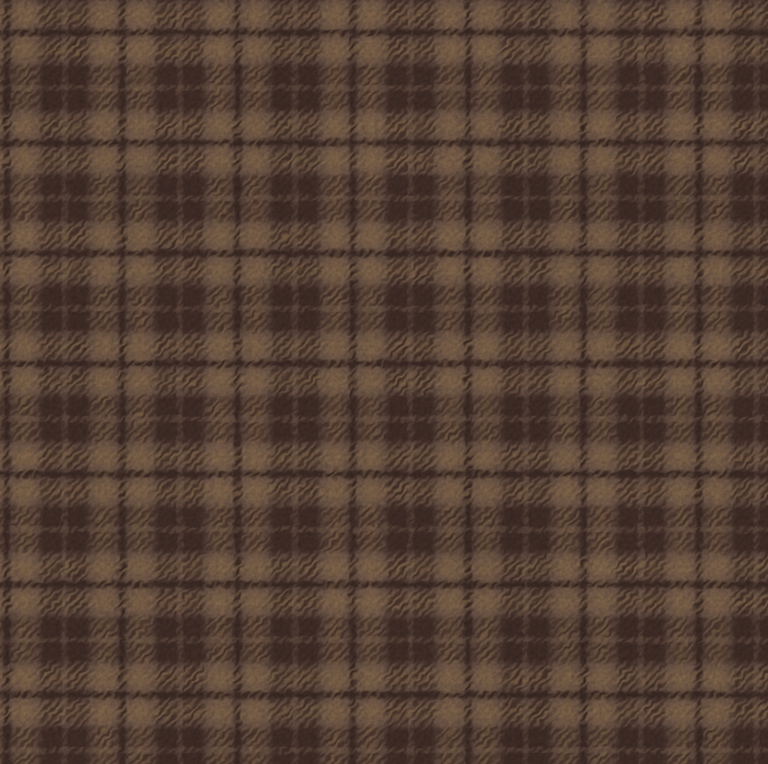
A Shadertoy shader for this texture:

```glsl
#define REPEATS vec2(6.66, 6.92)
#define LINE_OFFSET vec2(0.06, 0.625)
#define LINE_HALF_WIDTH 0.032
#define RIBS 84.0
#define RIB_CONTRAST 0.34
#define FUZZ 0.0032
#define GRAIN 0.085
#define DARK_YARN vec3(0.232, 0.162, 0.140)
#define LIGHT_YARN vec3(0.390, 0.306, 0.260)
#define WARM_YARN vec3(0.455, 0.357, 0.265)

const float TAU = 6.2831853;

vec2 randomGradient(vec2 cell) {
    vec3 h = fract(cell.xyx * vec3(0.1031, 0.1030, 0.0973));
    h += dot(h, h.yzx + 33.33);
    float angle = TAU * fract((h.x + h.y) * h.z);
    return vec2(cos(angle), sin(angle));
}

float gradientNoise(vec2 p) {
    vec2 i = floor(p), f = p - i;
    vec2 u = f * f * f * (f * (f * 6.0 - 15.0) + 10.0);
    vec2 e = vec2(0.0, 1.0);
    float a = dot(randomGradient(i), f);
    float b = dot(randomGradient(i + e.yx), f - e.yx);
    float c = dot(randomGradient(i + e.xy), f - e.xy);
    float d = dot(randomGradient(i + e.yy), f - e.yy);
    return 1.4 * mix(mix(a, b, u.x), mix(c, d, u.x), u.y);
}

// Coverage of the narrow dark line at the edge of each repeat
float lineMask(float dist, float blur) {
    return 1.0 - smoothstep(LINE_HALF_WIDTH - blur, LINE_HALF_WIDTH + blur, dist);
}

// Yarn colour across one repeat; dist runs from 0 at the line to 0.5
vec3 yarnColor(float dist, float blur) {
    float warm = 1.0 - smoothstep(0.02, 0.11, abs(dist - 0.155));
    float band = smoothstep(0.25, 0.33, dist);
    float centerStripe = 1.0 - smoothstep(0.012, 0.04, 0.5 - dist);
    vec3 color = mix(LIGHT_YARN, WARM_YARN, warm);
    color = mix(color, DARK_YARN, band * (1.0 - 0.65 * centerStripe));
    return mix(color, DARK_YARN * 0.92, lineMask(dist, blur));
}

void mainImage(out vec4 fragColor, in vec2 fragCoord) {
    vec2 uv = fragCoord / iResolution.xy;

    // Brushed fibres make every edge wander
    vec2 wander = vec2(gradientNoise(uv * 110.0), gradientNoise(uv * 110.0 + 57.3));
    vec2 cloth = uv + FUZZ * wander;

    // Distance to the nearest dark line, in repeats
    vec2 dist = abs(fract(cloth * REPEATS - LINE_OFFSET + 0.5) - 0.5);
    vec2 blur = 0.016 + REPEATS / iResolution.xy;
    vec3 warp = yarnColor(dist.x, blur.x);
    vec3 weft = yarnColor(dist.y, blur.y);

    // Twill: diagonal ribs choose which yarn lies on top
    float rib = sin(TAU * RIBS * (cloth.x - cloth.y));
    float ribVisibility = 1.0 - smoothstep(0.25, 0.5, RIBS / iResolution.y);
    float patchy = 0.9 + 0.5 * gradientNoise(uv * 45.0 + 13.0);
    float weftOnTop = 0.5 + RIB_CONTRAST * rib * ribVisibility * patchy;
    weftOnTop += 0.25 * lineMask(dist.y, blur.y) - 0.12 * lineMask(dist.x, blur.x);
    vec3 color = mix(warp, weft, clamp(weftOnTop, 0.0, 1.0));

    // Fine wool grain and slow shading
    float grain = gradientNoise(uv * 250.0) + 0.7 * gradientNoise(uv * 140.0 + 31.0);
    float shading = 0.03 * gradientNoise(uv * 5.0 + 7.0);
    color *= 1.0 + GRAIN * grain + shading + 0.025 * rib * ribVisibility;

    fragColor = vec4(clamp(color, 0.0, 1.0), 1.0);
}
```
